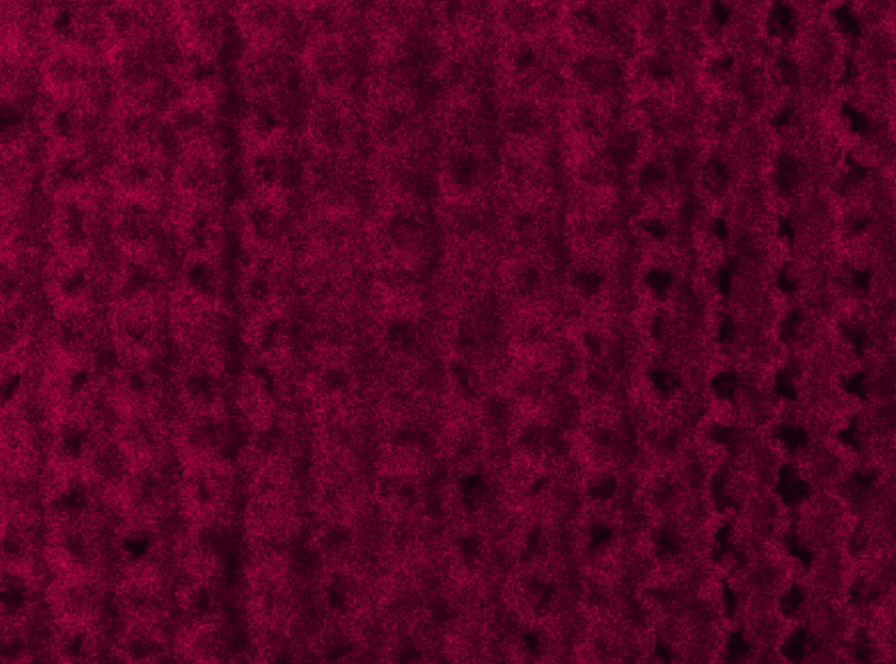
Write a WebGL 1 fragment shader that draws this texture.

```glsl
precision highp float;

uniform vec2 u_resolution;

float hash(vec2 p) {
  vec3 q = fract(vec3(p.xyx) * 0.1031);
  q += dot(q, q.yzx + 33.33);
  return fract((q.x + q.y) * q.z);
}

float noise(vec2 p) {
  vec2 i = floor(p);
  vec2 f = fract(p);
  f = f * f * (3.0 - 2.0 * f);
  return mix(mix(hash(i), hash(i + vec2(1.0, 0.0)), f.x),
             mix(hash(i + vec2(0.0, 1.0)), hash(i + 1.0), f.x), f.y);
}

float fbm(vec2 p) {
  float sum = 0.0;
  float weight = 0.5;
  for (int i = 0; i < 4; i++) {
    sum += weight * noise(p);
    p = p * 2.03 + 17.3;
    weight *= 0.5;
  }
  return sum / 0.9375;
}

// Dark eyelets, gathered from the neighbouring stitches so none is clipped
float eyelets(vec2 knit, float openness) {
  vec2 cell = floor(knit);
  float hole = 0.0;
  for (int j = -1; j <= 1; j++) {
    for (int i = -1; i <= 1; i++) {
      vec2 id = cell + vec2(float(i), float(j));
      vec2 jitter = vec2(hash(id + 3.1), hash(id + 8.7)) - 0.5;
      vec2 d = knit - id - vec2(0.5, 0.4) - jitter * vec2(0.2, 0.26);
      d.x += d.y * (hash(id + 21.0) - 0.5) * 0.7;
      float size = mix(0.75, 1.3, hash(id + 14.0));
      d /= vec2(0.15, 0.24) * size;
      float depth = mix(0.25, 1.0, hash(id + 5.5)) * openness;
      hole = max(hole, depth * exp(-dot(d, d)));
    }
  }
  return hole;
}

void main() {
  vec2 uv = gl_FragCoord.xy / u_resolution;
  vec2 cloth = gl_FragCoord.xy / u_resolution.y;

  // Stitch grid: slightly leaning ribs with fuzzy, wandering edges
  vec2 knit = vec2(uv.x * 13.7 - 0.22 * (1.0 - uv.y) + 0.5, uv.y * 12.6 + 0.1);
  vec2 fuzz = vec2(fbm(cloth * 38.0), fbm(cloth * 38.0 + 51.0)) - 0.5;
  knit += fuzz * vec2(0.5, 0.55);

  float column = floor(knit.x);
  float across = fract(knit.x) - 0.5;
  float stitch = cos(6.2832 * (knit.y - 0.4));
  float rightSide = smoothstep(0.55, 0.9, uv.x);
  float middle = exp(-pow((uv.x - 0.45) / 0.16, 2.0));

  // Broad light falling off from the upper left
  float tone = 0.335 + 0.095 * exp(-pow(uv.x / 0.26, 2.0)) * (0.35 + 0.65 * uv.y);
  tone += 0.03 * (uv.y - 0.5) - 0.015 * rightSide;
  tone += 0.11 * (fbm(cloth * 6.0) - 0.5) + 0.24 * (fbm(cloth * 24.0 + 9.0) - 0.5);

  // Raised strands, scalloped around each eyelet
  float scallop = 0.07 * stitch;
  float leftStrand = exp(-pow((across + 0.27 + scallop) / 0.14, 2.0));
  float rightStrand = exp(-pow((across - 0.22 - scallop) / 0.13, 2.0));
  float relief = 1.0 - 0.45 * middle;
  tone += relief * (0.085 * leftStrand + 0.045 * rightStrand * (1.0 - 0.6 * rightSide));
  tone -= 0.04 * relief * stitch * exp(-pow(across / 0.24, 2.0));

  // Furrows between ribs, of varying depth
  float furrowId = floor(knit.x + 0.5);
  float furrowX = knit.x - furrowId + 0.04 + 0.04 * stitch;
  float furrowDepth = mix(0.03, 0.11, hash(vec2(furrowId, 7.0)));
  tone -= furrowDepth * exp(-pow(furrowX / 0.19, 2.0));
  tone -= 0.08 * exp(-pow((uv.x - 0.257) / 0.014, 2.0));

  // Openings, joined into long dark seams toward the right
  float openness = mix(0.8, 1.1, rightSide) * (1.0 - 0.3 * middle);
  openness *= mix(0.65, 1.2, noise(vec2(column * 3.7, uv.y * 4.0)));
  tone -= 0.27 * eyelets(knit, openness);
  float seam = exp(-pow((across + 0.04 + 0.08 * stitch) / 0.11, 2.0));
  float seamWear = noise(vec2(column * 9.3, uv.y * 6.0));
  tone -= seam * rightSide * mix(0.03, 0.16, seamWear);

  // Fine plush grain with bright fibre tips
  float grain = noise(cloth * 290.0) + 0.6 * noise(cloth * 150.0 + 31.0) - 0.8;
  float tips = smoothstep(0.6, 0.95, noise(cloth * 215.0 + 73.0));
  tone += (0.2 * grain + 0.13 * tips) * smoothstep(0.05, 0.42, tone);

  tone = clamp(tone, 0.10, 0.72);
  vec3 crimson = vec3(tone, 0.012 * smoothstep(0.2, 0.45, tone), 0.02 + 0.345 * tone);
  gl_FragColor = vec4(crimson, 1.0);
}
```
